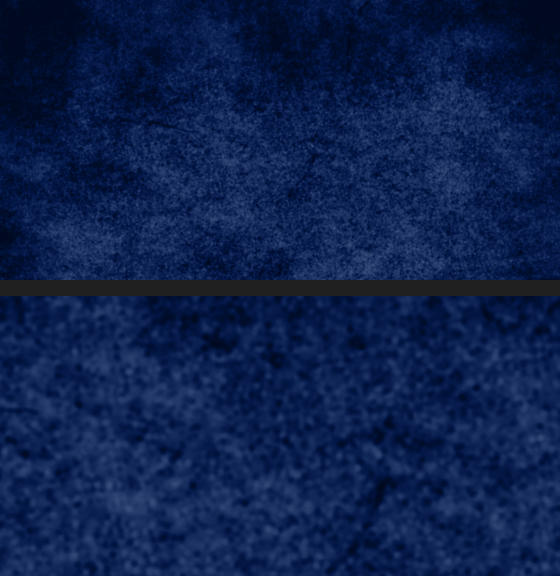
Top: the whole. Bottom: its middle third, enlarged.
Give the GLSL for this texture, as a WebGL 1 fragment shader.

```glsl
precision highp float;
// Worn navy plaster: mottled clouds, fine grain, dark edges and a few thin cracks.

#define CLOUD_SCALE 4.5
#define CLOUD_AMOUNT 0.50
#define STREAK_AMOUNT 0.20
#define GRAIN_SCALE 145.0
#define GRAIN_AMOUNT 0.50
#define TOP_SHADE 1.45
#define SIDE_SHADE 1.0
#define GLOW_AMOUNT 0.75
#define CRACK_DEPTH 1.5
#define BASE_TONE 0.20

uniform vec2 u_resolution;

vec3 hash3(vec2 cell) {
  vec3 h = fract(cell.xyx * vec3(0.1031, 0.1030, 0.0973));
  h += dot(h, h.yxz + 33.33);
  return fract((h.xxy + h.yzz) * h.zyx);
}

// Cellular noise: one soft light or dark spot per cell, about unit deviation.
float spots(vec2 p) {
  vec2 cell = floor(p);
  vec2 local = p - cell;
  float sum = 0.0;
  for (int j = -1; j <= 1; j++) {
    for (int i = -1; i <= 1; i++) {
      vec2 offset = vec2(float(i), float(j));
      vec3 h = hash3(cell + offset + 64.0);
      vec2 d = offset + h.xy - local;
      float k = max(0.0, 1.0 - dot(d, d));
      sum += (2.0 * h.z - 1.0) * k * k;
    }
  }
  return 2.18 * sum;
}

// Layers of spots from broad clouds down to small flecks.
float clouds(vec2 p) {
  float sum = 0.0;
  float weight = 0.62;
  for (int i = 0; i < 5; i++) {
    sum += weight * spots(p);
    p = mat2(1.6, 1.2, -1.2, 1.6) * p + 7.3;
    weight *= 0.82;
  }
  return sum;
}

float glow(vec2 p, vec2 center, float radius) {
  vec2 d = (p - center) / radius;
  return exp(-dot(d, d));
}

// Soft-edged segment that thins out toward both ends.
float crack(vec2 p, vec2 a, vec2 b, float width) {
  vec2 ab = b - a;
  float t = clamp(dot(p - a, ab) / dot(ab, ab), 0.0, 1.0);
  float w = width * (0.45 + 2.2 * t * (1.0 - t));
  return 1.0 - smoothstep(0.2 * w, w + 0.004, length(p - a - ab * t));
}

float cracks(vec2 p) {
  vec2 q = p + 0.007 * vec2(spots(p * 17.0), spots(p * 17.0 + 40.0));
  float c = crack(q, vec2(1.32, 1.0), vec2(1.24, 0.82), 0.009);
  c = max(c, 0.6 * crack(q, vec2(1.24, 0.82), vec2(1.245, 0.64), 0.004));
  c = max(c, crack(q, vec2(1.17, 0.52), vec2(1.11, 0.44), 0.012));
  c = max(c, 0.6 * crack(q, vec2(1.11, 0.44), vec2(1.02, 0.27), 0.004));
  c = max(c, 0.7 * crack(q, vec2(0.38, 0.60), vec2(0.70, 0.52), 0.006));
  c = max(c, 0.6 * crack(q, vec2(1.42, 0.33), vec2(1.51, 0.17), 0.004));
  c = max(c, 0.6 * crack(q, vec2(1.51, 0.17), vec2(1.515, 0.0), 0.004));
  return c * smoothstep(-1.2, 0.6, spots(p * 26.0 + 11.0));
}

// Broad light: dark top and sides, a few paler worn areas.
float broadTone(vec2 p, float aspect) {
  float side = min(p.x, aspect - p.x);
  float tone = BASE_TONE - TOP_SHADE * smoothstep(0.5, 1.0, p.y);
  tone -= SIDE_SHADE * (1.0 - smoothstep(0.0, 0.35, side));
  tone += GLOW_AMOUNT * glow(p, vec2(0.85, 0.32), 0.30);
  tone += GLOW_AMOUNT * glow(p, vec2(1.60, 0.62), 0.32);
  tone += GLOW_AMOUNT * glow(p, vec2(1.38, 0.12), 0.30);
  tone += 0.5 * GLOW_AMOUNT * glow(p, vec2(0.78, 0.64), 0.20);
  return tone;
}

// Night blue to dusty blue; tone 0 is the middle shade.
vec3 navy(float tone) {
  vec3 c = mix(vec3(0.0, 0.035, 0.12), vec3(0.0, 0.05, 0.17), smoothstep(-2.3, -1.3, tone));
  c = mix(c, vec3(0.0, 0.07, 0.23), clamp((tone + 1.3) / 0.5, 0.0, 1.0));
  c = mix(c, vec3(0.02, 0.10, 0.29), clamp((tone + 0.8) / 0.7, 0.0, 1.0));
  c = mix(c, vec3(0.06, 0.15, 0.34), clamp((tone + 0.1) / 0.8, 0.0, 1.0));
  c = mix(c, vec3(0.12, 0.21, 0.40), clamp((tone - 0.7) / 0.9, 0.0, 1.0));
  return c + vec3(0.06, 0.06, 0.05) * clamp(tone - 1.6, 0.0, 1.5);
}

void main() {
  vec2 p = gl_FragCoord.xy / u_resolution.y;
  float tone = broadTone(p, u_resolution.x / u_resolution.y);
  float grainGain = mix(0.65, 1.15, smoothstep(-1.2, 0.8, tone));

  // Clouds with faint brushed streaks, level then upright near the top.
  tone += CLOUD_AMOUNT * clouds(p * CLOUD_SCALE * vec2(0.9, 1.1));
  float level = spots(p * vec2(14.0, 48.0) + 5.0);
  float upright = spots(p * vec2(34.0, 7.0) + 23.0);
  tone += STREAK_AMOUNT * mix(level, upright, smoothstep(0.4, 1.0, p.y));

  // Fine grain, stronger on the pale areas.
  float grain = 0.85 * spots(p * GRAIN_SCALE) + 0.5 * spots(p * GRAIN_SCALE * 0.55 + 31.0);
  tone += GRAIN_AMOUNT * grainGain * grain;
  tone -= CRACK_DEPTH * cracks(p);

  gl_FragColor = vec4(navy(tone), 1.0);
}
```
